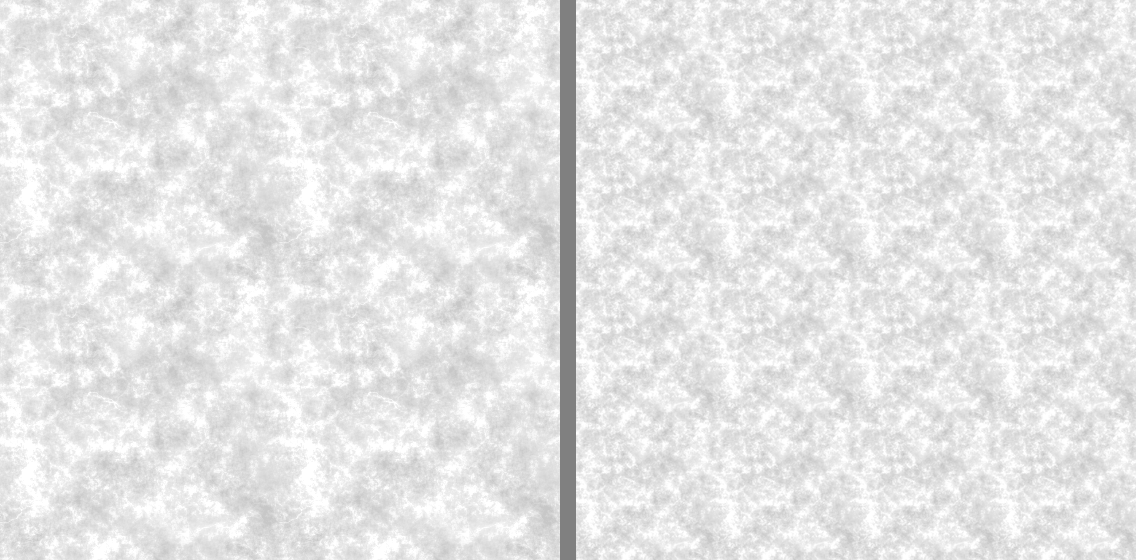
Left, the tile; right, the same tile 2 across and 2 down.
This texture is drawn by a WebGL 2 fragment shader. Its source:

```glsl
#version 300 es
precision highp float;
// Pale weathered plaster: cloudy greys, crumbly white flecks and thin bright veins.

uniform vec2 u_resolution;
out vec4 fragColor;

uint scramble(uint n) {
    n = (n ^ (n >> 16)) * 0x7feb352du;
    n = (n ^ (n >> 15)) * 0x846ca68bu;
    return n ^ (n >> 16);
}

// Unit gradient of a lattice corner, wrapped to the period
vec2 cornerGradient(vec2 cell, vec2 period, uint seed) {
    uvec2 c = uvec2(mod(cell, period));
    uint h = scramble(c.x + scramble(c.y + scramble(seed)));
    float angle = float(h >> 8) / 16777216.0 * 6.28318;
    return vec2(cos(angle), sin(angle));
}

float gradientNoise(vec2 p, vec2 period, uint seed) {
    vec2 cell = floor(p);
    vec2 f = p - cell;
    vec2 w = f * f * f * (f * (f * 6.0 - 15.0) + 10.0);
    vec2 e = vec2(1.0, 0.0);
    float a = dot(cornerGradient(cell, period, seed), f);
    float b = dot(cornerGradient(cell + e.xy, period, seed), f - e.xy);
    float c = dot(cornerGradient(cell + e.yx, period, seed), f - e.yx);
    float d = dot(cornerGradient(cell + e.xx, period, seed), f - e.xx);
    return mix(mix(a, b, w.x), mix(c, d, w.x), w.y);
}

// Wrapping octave sum; octaves too fine for the canvas fade out
float fbm(vec2 p, vec2 frequency, int octaves, float gain, uint seed) {
    float sum = 0.0;
    float amplitude = 1.0;
    for (int i = 0; i < octaves; i++) {
        float visible = clamp(u_resolution.y / (2.0 * frequency.y) - 0.5, 0.0, 1.0);
        sum += visible * amplitude * gradientNoise(p * frequency, frequency, seed + uint(i) * 101u);
        frequency *= 2.0;
        amplitude *= gain;
    }
    return sum;
}

void main() {
    // Two repeats of the surface along each side
    vec2 tile = gl_FragCoord.xy / u_resolution * 2.0;
    vec2 warp = vec2(fbm(tile, vec2(5.0), 3, 0.5, 1u), fbm(tile, vec2(5.0), 3, 0.5, 2u));
    vec2 p = tile + 0.03 * warp;

    // Broad clouds and fine, unswirled crumbs
    float clouds = fbm(p, vec2(4.0), 3, 0.7, 3u);
    float crumbs = fbm(tile + 0.006 * warp, vec2(13.0), 5, 0.82, 4u);
    float roughness = 0.9 + 0.7 * fbm(tile, vec2(5.0), 2, 0.6, 5u);
    float tone = 0.895 + 0.1 * clouds + 0.09 * roughness * crumbs;

    // White flecks gather on the lighter clouds
    tone += 0.035 * smoothstep(0.1, 0.6, crumbs + 0.5 * clouds);

    // Broken, jagged veins, each with a soft halo on one side
    for (int i = 0; i < 3; i++) {
        uint seed = 20u + uint(i) * 7u;
        float field = fbm(p, vec2(2.0, 4.0) + float(i), 6, 0.55, seed);
        float mask = smoothstep(0.05, 0.4, gradientNoise(tile * 4.0, vec2(4.0), seed + 3u));
        float line = exp(-abs(field) * 32.0);
        float halo = exp(-abs(field) * 12.0) * smoothstep(-0.03, 0.03, field);
        tone += mask * (0.08 * line + 0.02 * halo);
    }

    fragColor = vec4(vec3(clamp(tone, 0.78, 1.0)), 1.0);
}
```
